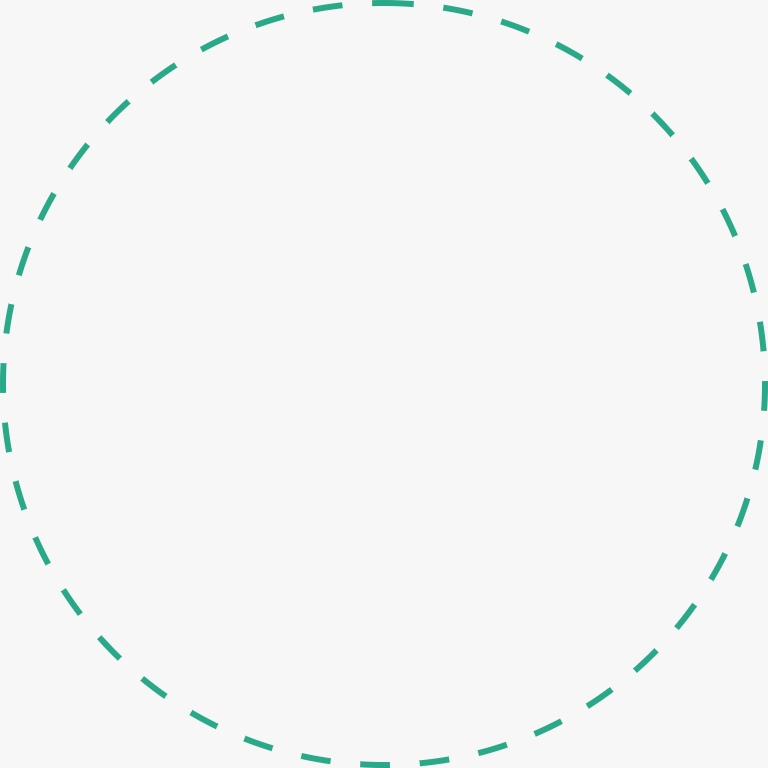
Write a Shadertoy shader that draws this background.

```glsl
// A thin dashed green ring that touches the edges of a pale grey canvas.

#define BACKGROUND vec3(0.969, 0.969, 0.969)
#define RING_COLOR vec3(0.165, 0.663, 0.533)
#define RING_RADIUS 0.4961
#define RING_WIDTH 0.0078
#define DASH_PERIOD 0.1563
#define DASH_ANGLE 0.0781

const float TAU = 6.283185;

// Signed angular distance to the span from start to end.
float spanDistance(float angle, float start, float end) {
    return max(start - angle, angle - end);
}

// Dashes run clockwise from the top; the last one runs into the first.
float dashDistance(vec2 p) {
    float signedAngle = atan(p.x, p.y);
    float angle = mod(signedAngle, TAU);
    float phase = mod(angle + 0.5 * (DASH_PERIOD - DASH_ANGLE), DASH_PERIOD);
    float dashes = abs(phase - 0.5 * DASH_PERIOD) - 0.5 * DASH_ANGLE;
    float leftover = mod(TAU, DASH_PERIOD);
    float seam = spanDistance(signedAngle, -leftover, DASH_ANGLE);
    return min(dashes, seam) * RING_RADIUS;
}

void mainImage(out vec4 fragColor, in vec2 fragCoord) {
    float size = min(iResolution.x, iResolution.y);
    vec2 p = (fragCoord - 0.5 * iResolution.xy) / size;
    float pixel = 1.0 / size;

    // Intersect the ring band with its dashes.
    float ring = abs(length(p) - RING_RADIUS) - 0.5 * RING_WIDTH;
    float shape = max(ring, dashDistance(p));
    float coverage = clamp(0.5 - shape / pixel, 0.0, 1.0);

    fragColor = vec4(mix(BACKGROUND, RING_COLOR, coverage), 1.0);
}
```
